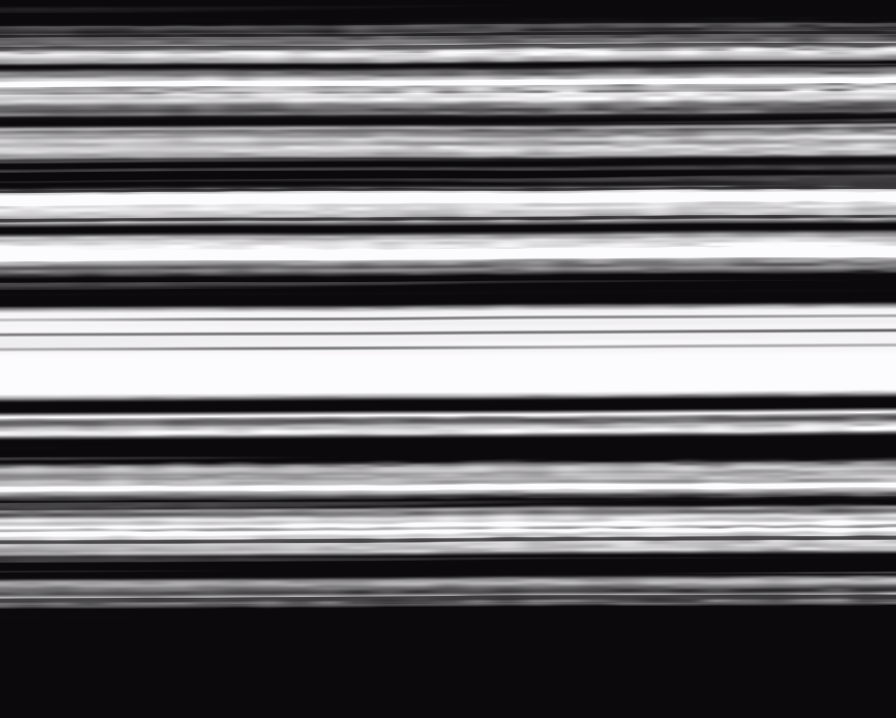
Give the GLSL for this texture, as a Shadertoy shader.

```glsl
#define BAND_COUNT 11
#define FLOOR_Y 0.145
#define TOP_Y 0.985
#define BROAD_Y 0.51
#define BROAD_HALF 0.064
#define EDGE 0.004
#define STREAK_CONTRAST 1.5
#define DASH_CONTRAST 0.18
#define CUT_DEPTH 0.7
#define TILT 0.006
#define INK vec3(0.042, 0.036, 0.045)
#define LIGHT vec3(0.99, 0.985, 0.995)

float hash(vec2 cell) {
    uvec2 q = uvec2(ivec2(cell)) * uvec2(1597334673u, 3812015801u);
    uint n = (q.x ^ q.y) * 1597334673u;
    n = (n ^ (n >> 15)) * 2246822519u;
    return float((n ^ (n >> 13)) >> 8) / 16777216.0;
}

float noise(vec2 p) {
    vec2 cell = floor(p), f = fract(p);
    f = f * f * (3.0 - 2.0 * f);
    vec2 e = vec2(0.0, 1.0);
    return mix(mix(hash(cell), hash(cell + e.yx), f.x),
               mix(hash(cell + e.xy), hash(cell + e.yy), f.x), f.y);
}

// Soft-edged strip around zero
float strip(float d, float halfWidth, float softness) {
    return 1.0 - smoothstep(halfWidth - softness, halfWidth + softness, abs(d));
}

// Long streaks that change only slowly along x
float streaks(vec2 p) {
    float coarse = noise(vec2(3.0, p.y * 58.0));
    float fine = noise(vec2(17.0, p.y * 165.0));
    float drifting = noise(vec2(p.x * 1.6 + 40.0, p.y * 140.0));
    return 0.46 * coarse + 0.4 * fine + 0.14 * drifting;
}

// Jittered row of bands: bright off-centre core, grey shoulders, black gaps
float bandTone(float y, float streak, float dash, float edge) {
    float tone = 0.0;
    float spacing = (TOP_Y - FLOOR_Y) / float(BAND_COUNT);
    for (int i = 0; i < BAND_COUNT; i++) {
        float k = float(i);
        float shift = fract(k * 0.618) - 0.5;
        float halfWidth = mix(0.0185, 0.0335, fract(k * 0.755 + 0.2));
        float level = mix(0.5, 0.72, fract(k * 0.382 + 0.3));
        float d = y - FLOOR_Y - (k + 0.5) * spacing - shift * 0.018;
        float core = (d - shift * halfWidth) / (halfWidth * 0.38);
        float side = d / halfWidth;
        float body = level + 0.42 * exp(-core * core) - 0.32 * side * side
                   + STREAK_CONTRAST * (streak - 0.5) + dash;
        tone = max(tone, strip(d, halfWidth, edge) * clamp(body, 0.0, 1.0));
    }
    return tone;
}

// Broad white band, crossed by evenly spaced thin lines in its upper half
float broadTone(vec2 p, float dash, float edge) {
    float d = p.y - BROAD_Y;
    float row = (d - 0.006) / 0.0205;
    float index = floor(row + 0.5);
    float fade = noise(vec2(p.x * 3.0 + 60.0, index + 20.0));
    float line = strip((row - index) * 0.0205, 0.002, 0.002);
    float lines = line * step(-0.5, index) * mix(0.2, 0.6, fade);
    float veil = 0.06 * noise(vec2(p.x * 1.5, p.y * 140.0)) * smoothstep(-0.01, 0.01, d);
    float rim = smoothstep(BROAD_HALF - 0.009, BROAD_HALF - 0.002, abs(d));
    return strip(d, BROAD_HALF, edge) * (1.0 - lines - veil - rim * (0.3 + dash));
}

void mainImage(out vec4 fragColor, in vec2 fragCoord) {
    vec2 uv = fragCoord / iResolution.xy;
    float edge = EDGE + 0.4 / iResolution.y;

    // Slight tilt and waver
    vec2 p = uv;
    p.y -= TILT * (uv.x - 0.5) + 0.0015 * (noise(vec2(uv.x * 5.0, uv.y * 12.0)) - 0.5);

    // Short broken dashes, stronger toward the right
    float dash = noise(vec2(uv.x * 30.0, p.y * 210.0 + 7.0)) - 0.5;
    dash *= DASH_CONTRAST * mix(0.6, 1.2, uv.x);

    // Bands split by a few thin dark cuts and kept clear of the broad one
    float clearance = 1.0 - strip(p.y - BROAD_Y, BROAD_HALF + 0.02, edge);
    float cut = 1.0 - smoothstep(0.05, 0.24, noise(vec2(29.0, p.y * 125.0)) + 0.4 * dash);
    float tone = clearance * (1.0 - CUT_DEPTH * cut);
    tone *= bandTone(p.y, streaks(p), dash, edge);
    tone = max(tone, broadTone(p, dash, edge));

    // Faint glints in the dark gaps
    float glint = smoothstep(0.68, 0.95, noise(vec2(p.x * 0.8 + 9.0, p.y * 140.0)));
    float range = smoothstep(FLOOR_Y - 0.02, FLOOR_Y, p.y) * (1.0 - smoothstep(TOP_Y, TOP_Y + 0.01, p.y));
    tone = max(tone, 0.24 * glint * range * (1.0 + 2.0 * dash));

    fragColor = vec4(mix(INK, LIGHT, clamp(tone, 0.0, 1.0)), 1.0);
}
```
